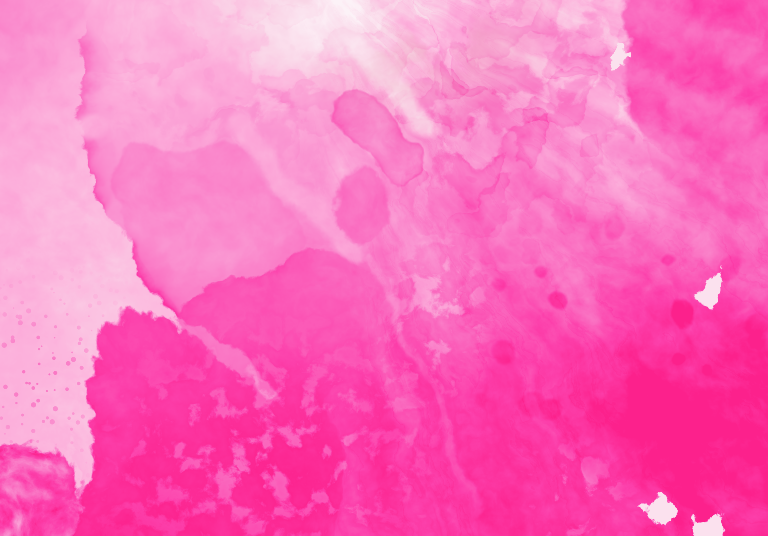
This background is drawn by a Shadertoy shader. Its source:

```glsl
float hash(vec2 p) {
    vec3 q = fract(vec3(p.xyx) * .1031);
    q += dot(q, q.yzx + 33.33);
    return fract((q.x + q.y) * q.z);
}
float noise(vec2 p) {
    vec2 i = floor(p), f = fract(p);
    f = f * f * (3. - 2. * f);
    return mix(mix(hash(i), hash(i + vec2(1, 0)), f.x),
               mix(hash(i + vec2(0, 1)), hash(i + 1.), f.x), f.y);
}
float fbm(vec2 p) {
    float sum = 0., amp = .5;
    for (int i = 0; i < 6; i++) {
        sum += amp * noise(p);
        p = mat2(1.6, 1.2, -1.2, 1.6) * p + 7.3;
        amp *= .52;
    }
    return sum - .5;
}
// Soft shapes
float lobe(vec2 p, vec2 centre, vec2 size) {
    vec2 q = (p - centre) / size;
    return exp(-dot(q, q));
}
float disc(vec2 p, vec2 centre, float radius) { return length(p - centre) - radius; }
float stroke(vec2 p, vec2 a, vec2 b, float width) {
    vec2 d = b - a;
    return length(p - a - d * clamp(dot(p - a, d) / dot(d, d), 0., 1.)) - width;
}
float cover(float d, float soft) { return 1. - smoothstep(-soft, soft, d); }
// Pigment gathered just inside an edge
float tide(float d, float fade) { return cover(d, .003) * exp(min(d, 0.) / fade); }
float merge(float a, float b) {
    float h = max(.04 - abs(a - b), 0.);
    return min(a, b) - h * h * 6.;
}
// Randomly scattered drops, one per grid cell
float drops(vec2 p, float scale, float density) {
    vec2 g = p * scale;
    float hit = 0.;
    for (int k = 0; k < 9; k++) {
        vec2 id = floor(g) + vec2(k % 3 - 1, k / 3 - 1);
        float d = disc(g, id + vec2(hash(id), hash(id + 41.)), mix(.08, .3, hash(id + 17.)));
        hit = max(hit, step(hash(id + 71.), density) * cover(d, .05));
    }
    return hit;
}
// Pigment strength from bare paper (0) to full ink (6)
vec3 ink(float tone) {
    vec3 ramp[7] = vec3[7](vec3(.99, .95, .97), vec3(.98, .84, .91), vec3(.99, .69, .86),
        vec3(.98, .56, .81), vec3(.98, .42, .75), vec3(.99, .25, .67), vec3(.99, .13, .55));
    tone = clamp(tone, 0., 5.999);
    int i = int(tone);
    return mix(ramp[i], ramp[i + 1], fract(tone));
}
void mainImage(out vec4 fragColor, in vec2 fragCoord) {
    vec2 p = fragCoord / iResolution.y;
    vec2 wobble = vec2(fbm(p * 9.), fbm(p * 9. + 31.));
    vec2 w = p + .07 * wobble;
    float cloud = fbm(p * 5. + wobble * 1.5), grain = fbm(p * 38. + wobble * 2.);
    // Broad gradient with streaks fanning out from the top
    float tone = mix(5.2, 2., smoothstep(.05, .95, p.y)) + 1.1 * cloud;
    tone += lobe(p, vec2(1.32, .27), vec2(.3, .2)) + .6 * lobe(p, vec2(1.42, .6), vec2(.2, .25));
    tone -= .5 * lobe(p, vec2(.38, .5), vec2(.2, .15));
    vec2 ray = p - vec2(.45, 1.2);
    float fan = fbm(vec2(atan(ray.x, -ray.y) * 20., length(ray) * 4.) + wobble * 1.5);
    float fanArea = smoothstep(.5, .75, p.x);
    tone += fanArea * (2. * fan + .35 * tide(.2 * fan, .008));
    // Overlapping blotches with tide marks
    float blotchArea = lobe(p, vec2(.95, .82), vec2(.3, .24)) + .4 * lobe(p, vec2(.42, .86), vec2(.25, .14));
    for (float k = 0.; k < 3.; k++) {
        float d = .08 * (.64 - noise(p * (9. + 4. * k) + wobble * 1.8 + 13. * k) - .2 * grain);
        tone += blotchArea * (.4 * cover(d, .002) + .8 * tide(d, .004));
    }
    // Rippled wash on the right
    float side = 1.175 + .1 * smoothstep(.8, .65, p.y) - w.x;
    float ripple = .4 * sin(46. * (p.y + .3 * p.x) + 9. * cloud) + 1.2 * cloud;
    tone = mix(tone, 4.6 + ripple, .9 * cover(side + .03 * grain, .008) * smoothstep(.55, .82, p.y));
    // Round wash in the upper left
    float petal = merge(disc(w, vec2(.38, .58), .16), disc(w, vec2(.28, .68), .06));
    petal = merge(petal, disc(w, vec2(.5, .53), .08));
    tone = mix(tone, 3.2 + cloud, .85 * cover(petal, .006)) + .25 * tide(petal, .012);
    // Bare paper on the left with its inked margin
    float fall = clamp(.89 - p.y, 0., .5);
    float margin = w.x - .16 - 1.65 * fall * fall * fall + .03 * grain;
    float paper = 1.9 + 1.2 * lobe(p, vec2(0, 1), vec2(.16, .22)) + .6 * cloud
        - .5 * lobe(p, vec2(.2, .42), vec2(.12));
    tone = mix(tone, paper, cover(margin, .004));
    float patchy = smoothstep(.4, .55, noise(p * 17.)) + .7 * smoothstep(.6, .5, p.y);
    tone += 2. * min(patchy, 1.) * tide(-margin, .02) * smoothstep(.98, .9, p.y);
    // Deep pools along the lower left
    float pool = merge(disc(w, vec2(.27, .31), .105), disc(w, vec2(.45, .37), .11));
    pool = merge(merge(pool, disc(w, vec2(.6, .4), .125)), disc(w, vec2(.41, .1), .24));
    pool = merge(pool, disc(w, vec2(.2, .01), .09)) + .03 * grain;
    float poolTone = mix(5.6, 4.1, smoothstep(.1, .52, p.y)) + 1.5 * cloud;
    tone = mix(tone, poolTone, cover(pool, .004) * (1. - smoothstep(.55, .8, p.x)));
    tone += .4 * tide(pool, .02) * smoothstep(.65, .5, p.x);
    float corner = disc(w, vec2(.02, .05), .135) + .06 * grain;
    tone = mix(tone, 4.5 + 4. * grain + 2. * cloud, cover(corner, .006));
    // Pale channels
    tone = mix(tone, 2., .65 * cover(stroke(w, vec2(.45, .76), vec2(.66, .53), .02), .01));
    tone = mix(tone, 3.2, .65 * cover(stroke(w, vec2(.35, .4), vec2(.51, .27), .012) + .03 * grain, .004));
    tone -= .5 * cover(stroke(w, vec2(.69, .52), vec2(.91, .03), .009) + .02 * abs(fan), .005);
    tone -= 1.4 * lobe(p, vec2(.62, .98), vec2(.2, .16));
    tone = mix(tone, .7, .8 * cover(stroke(w, vec2(.64, .94), vec2(.8, .74), .016), .01));
    // Islands near the centre
    float island = stroke(w, vec2(.66, .79), vec2(.75, .68), .04);
    tone = mix(tone, 2.6 + 4. * cloud, .8 * cover(island, .004)) + 1.3 * tide(island, .008);
    tone = mix(tone, 4., .8 * cover(disc(w, vec2(.68, .61), .05) + .08 * cloud, .006));
    // Stains, spatter and granulation
    float stain = drops(p + .04 * wobble, 11., .7) * lobe(p, vec2(1.14, .4), vec2(.26, .2));
    tone += 1.3 * stain + .4 * drops(w, 24., .3) * blotchArea;
    tone += 1.8 * drops(p, 60., .35) * lobe(p, vec2(.08, .3), vec2(.13)) * cover(-pool, .01);
    float mottle = lobe(p, vec2(.82, .43), vec2(.09, .13)) + lobe(p, vec2(.5, .14), vec2(.3, .2))
        + lobe(p, vec2(1.07, .07), vec2(.1));
    tone -= 1.9 * mottle * smoothstep(.05, .25, .9 * grain + .45 * cloud);
    tone += grain * (.7 + .4 * fanArea);
    // Torn gaps showing bare paper
    float gap = stroke(w, vec2(1.33, .45), vec2(1.345, .5), .01);
    gap = min(gap, stroke(w, vec2(1.21, .03), vec2(1.25, .04), .012));
    gap = min(gap, stroke(w, vec2(1.31, .03), vec2(1.35, .025), .011));
    gap = min(gap, stroke(w, vec2(1.145, .87), vec2(1.16, .9), .009));
    tone = mix(tone, .6, cover(gap + .05 * grain, .002));
    // Warm tint close to the top
    float warm = lobe(p, vec2(.8, .95), vec2(.17, .14)) * smoothstep(-.1, .15, cloud);
    fragColor = vec4(mix(ink(tone), vec3(.92, .66, .73), .5 * warm), 1);
}
```
